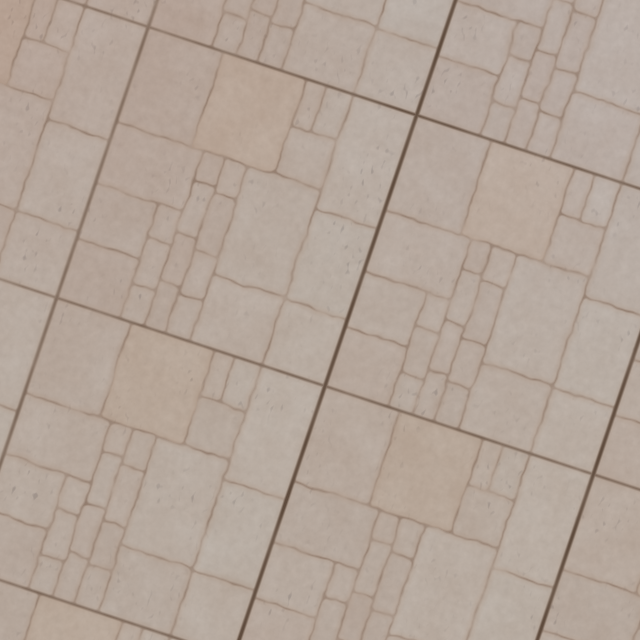
This texture is drawn by a WebGL 2 fragment shader. Its source:

```glsl
#version 300 es
precision highp float;
// Tilted paving of large square slabs, each stamped with the same pattern of small worn stones.

uniform vec2 u_resolution;
out vec4 outColor;

vec2 hash2(vec2 p) {
    vec3 q = fract(p.xyx * vec3(0.1031, 0.1030, 0.0973));
    q += dot(q, q.yzx + 33.33);
    return fract((q.xx + q.yz) * q.zy);
}

float gradientCorner(vec2 cell, vec2 f, vec2 corner) {
    return dot(hash2(cell + corner + 71.0) * 2.0 - 1.0, f - corner);
}

// Gradient noise, about -0.6 to 0.6
float noise(vec2 p) {
    vec2 i = floor(p), f = p - i;
    vec2 s = f * f * f * (f * (f * 6.0 - 15.0) + 10.0);
    float low = mix(gradientCorner(i, f, vec2(0, 0)), gradientCorner(i, f, vec2(1, 0)), s.x);
    float high = mix(gradientCorner(i, f, vec2(0, 1)), gradientCorner(i, f, vec2(1, 1)), s.x);
    return mix(low, high, s.y);
}

float fbm(vec2 p) {
    float sum = 0.0, amplitude = 0.6;
    for (int k = 0; k < 4; k++) {
        sum += amplitude * noise(p);
        p = p * 2.03 + 17.3;
        amplitude *= 0.55;
    }
    return sum;
}

// Cuts keep the side of the box (min.xy, max.xy) holding p; true means the far side
bool cutX(inout vec4 box, vec2 p, float at) {
    bool far = p.x > at;
    if (far) box.x = at; else box.z = at;
    return far;
}

bool cutY(inout vec4 box, vec2 p, float at) {
    bool far = p.y > at;
    if (far) box.y = at; else box.w = at;
    return far;
}

// Splits one slab into stones by successive straight cuts
vec4 stoneBox(vec2 p) {
    vec4 box = vec4(0, 0, 1, 1);
    if (cutX(box, p, 0.765)) {
        if (cutY(box, p, 0.42)) cutY(box, p, 0.755);
    } else if (!cutY(box, p, 0.35)) {
        if (cutX(box, p, 0.28) && cutX(box, p, 0.59) && !cutY(box, p, 0.17)) cutX(box, p, 0.665);
    } else if (cutX(box, p, 0.495)) {
        cutY(box, p, 0.75);
    } else if (cutX(box, p, 0.325)) {
        bool right = cutX(box, p, 0.405);
        if (cutY(box, p, right ? 0.48 : 0.46) && cutY(box, p, right ? 0.69 : 0.65))
            cutY(box, p, right ? 0.85 : 0.83);
    } else if (cutY(box, p, 0.575)) {
        if (!cutX(box, p, 0.235)) cutY(box, p, 0.78);
        else if (cutY(box, p, 0.70)) cutY(box, p, 0.87);
    }
    return box;
}

float roundedBox(vec2 p, vec2 halfSize, float radius) {
    vec2 q = abs(p) - halfSize + radius;
    return length(max(q, 0.0)) + min(max(q.x, q.y), 0.0) - radius;
}

void main() {
    vec2 pos = gl_FragCoord.xy / u_resolution;
    float pixel = 1.0 / min(u_resolution.x, u_resolution.y);

    // Slab coordinates: x runs right, y runs down along the tilted grid
    vec2 grid = inverse(mat2(0.4193, -0.138, -0.1432, -0.4232)) * (pos - vec2(0.651, 0.820));
    vec2 slab = floor(grid), local = grid - slab;
    vec2 toEdge = min(local, 1.0 - local);

    // Slightly uneven stone edges, kept straight beside the slab joints
    vec2 wobble = vec2(noise(grid * 9.0), noise(grid * 9.0 + 40.0)) * 0.011
                + vec2(noise(grid * 30.0), noise(grid * 30.0 + 9.0)) * 0.006;
    vec2 p = local + wobble * smoothstep(0.0, 0.07, min(toEdge.x, toEdge.y));
    vec4 box = stoneBox(p);
    vec2 center = 0.5 * (box.xy + box.zw);
    float inside = -0.444 * roundedBox(p - center, 0.5 * (box.zw - box.xy), 0.016);

    // Stone tints: a sandy one near the top, slightly paler ones to the right
    vec2 tint = hash2(floor(center * 200.0));
    float sandy = exp(-30.0 * dot(center - vec2(0.43, 0.17), center - vec2(0.43, 0.17)));
    float pale = 0.6 * smoothstep(0.45, 0.85, center.x) + 0.4 * tint.x;
    vec3 color = mix(vec3(0.708, 0.650, 0.606), vec3(0.724, 0.682, 0.642), pale);
    color = mix(color, vec3(0.720, 0.648, 0.585), 0.65 * sandy);
    color += 0.010 * (hash2(slab + center * 90.0).x - 0.5);

    // Broad light: rosy at the upper left, cooler at the upper right
    float corner = smoothstep(0.75, 0.0, length(pos - vec2(0.0, 1.0)));
    float cool = smoothstep(0.7, 0.0, length(pos - vec2(1.0, 0.9)));
    color += corner * vec3(-0.006, -0.024, -0.024) + cool * vec3(0.004, 0.007, 0.020);

    // Mottling, grain and small pits drawn out down the slab
    color += fbm(grid * 7.0) * vec3(0.030, 0.042, 0.050) + 0.040 * fbm(grid * 34.0);
    float pits = smoothstep(0.18, 0.60, noise(grid * vec2(62.0, 36.0)));
    pits *= smoothstep(-0.15, 0.40, noise(grid * 5.0 + 60.0));
    color -= pits * vec3(0.085, 0.080, 0.070);

    // Thin, soft, broken joints between stones, with a faint warm stain around them
    float wear = clamp(0.56 + 0.75 * noise(grid * 8.0 + 25.0) + 0.45 * noise(grid * 27.0), 0.14, 0.95);
    color = mix(color, vec3(0.68, 0.59, 0.52), 0.32 * smoothstep(0.011, 0.0, inside));
    float joint = 1.0 - smoothstep(-0.0008, 0.0030 + 0.5 * pixel, inside);
    color = mix(color, vec3(0.51, 0.42, 0.36), joint * wear * 0.72);

    // Straight slab joints: the upright ones darker, all fading to the left
    vec2 lineDist = toEdge * vec2(0.4414, 0.4468);
    vec2 lines = 1.0 - smoothstep(vec2(0.0004, -0.0006), vec2(0.0046, 0.0038) + 0.5 * pixel, lineDist);
    float fade = smoothstep(0.22, 0.68, pos.x + 0.5 * (1.0 - pos.y));
    float crossing = exp(-6.0 * length(pos - vec2(0.651, 0.820)));
    float grime = 1.0 + 0.5 * noise(grid * 6.0 + 12.0);
    vec2 strength = vec2(mix(0.36, 0.92, fade), mix(0.30, 0.50, fade) + 0.40 * crossing);
    vec2 dark = clamp(lines * strength * grime, 0.0, 1.0);
    color = mix(color, vec3(0.37, 0.295, 0.24), max(dark.x, dark.y));

    outColor = vec4(color, 1.0);
}
```
